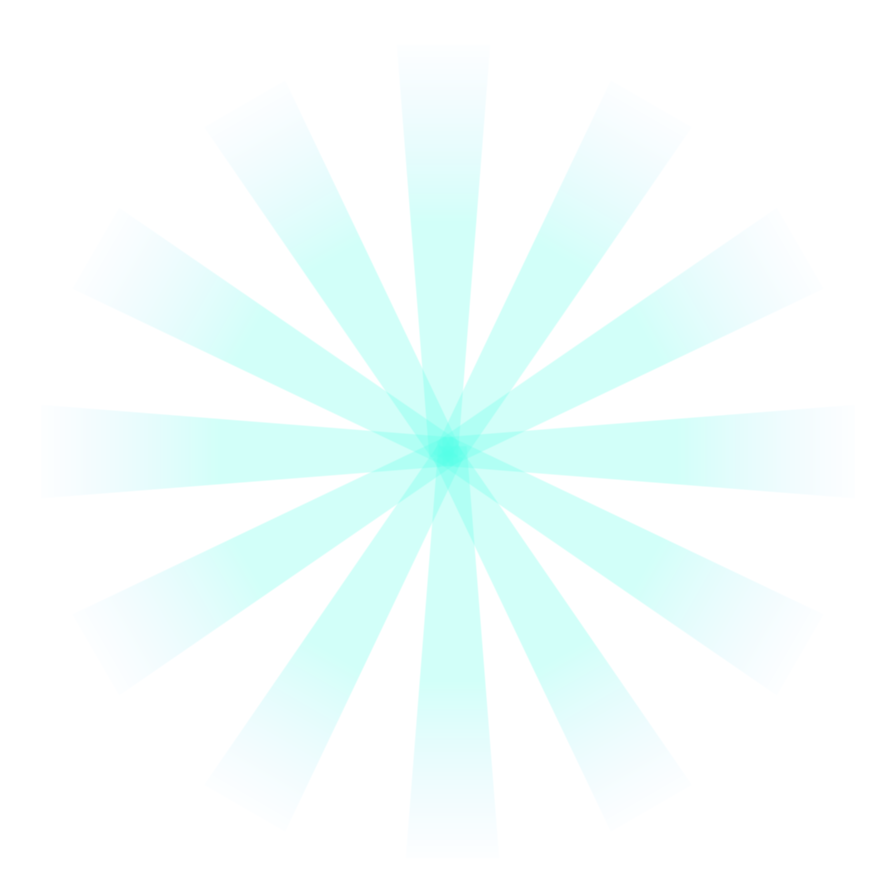
Reproduce this background procedurally as a three.js fragment shader.

```glsl
// A pale aqua starburst on white: twelve translucent beams widen outward,
// cool towards blue and fade before a cut end. They are layered in a loop,
// so overlaps near the hub deepen into a spiked star with a bright core.

#define RAY_COUNT 12
#define CENTER vec2(0.5, 0.496)
#define RAY_START -0.006
#define RAY_END 0.454
#define FADE_START 0.255
#define FADE_END 0.472
#define HUB_HALF_WIDTH 0.0163
#define SPREAD 0.079
#define RAY_ALPHA 0.26
#define DRIFT 0.005
#define SOFT_EDGE 0.0013

varying vec2 vUv;

const float TAU = 6.2831853;
const vec3 PAPER = vec3(1.0);
const vec3 AQUA = vec3(0.32, 1.0, 0.905);
const vec3 COOL_TIP = vec3(0.58, 0.82, 1.0);

// 1 inside (negative distance), 0 outside, with a smooth border
float coverage(float signedDistance) {
  return 1.0 - smoothstep(-SOFT_EDGE, SOFT_EDGE, signedDistance);
}

// Widening beam along +x, cut at both ends
float beamMask(vec2 p) {
  float halfWidth = HUB_HALF_WIDTH + SPREAD * p.x;
  float side = abs(p.y) - halfWidth;
  float ends = max(RAY_START - p.x, p.x - RAY_END);
  return coverage(side) * coverage(ends);
}

void main() {
  vec3 color = PAPER;

  for (int i = 0; i < RAY_COUNT; i++) {
    float angle = TAU * float(i) / float(RAY_COUNT);
    vec2 along = vec2(cos(angle), sin(angle));
    vec2 across = vec2(-along.y, along.x);

    // Upright beams slip sideways; steep diagonals start a little lower
    float upright = step(0.95, abs(along.y));
    float steep = step(0.7, abs(along.y)) - upright;
    vec2 origin = CENTER + across * DRIFT * upright - vec2(0.0, DRIFT * steep);

    // Beam space: x runs outward, y runs across
    vec2 offset = vUv - origin;
    vec2 p = vec2(dot(offset, along), dot(offset, across));

    // Fade and cool towards the tip, then lay the beam over the others
    float fade = clamp((p.x - FADE_START) / (FADE_END - FADE_START), 0.0, 1.0);
    vec3 ink = mix(AQUA, COOL_TIP, fade);
    color = mix(color, ink, RAY_ALPHA * (1.0 - fade) * beamMask(p));
  }

  gl_FragColor = vec4(color, 1.0);
}
```
